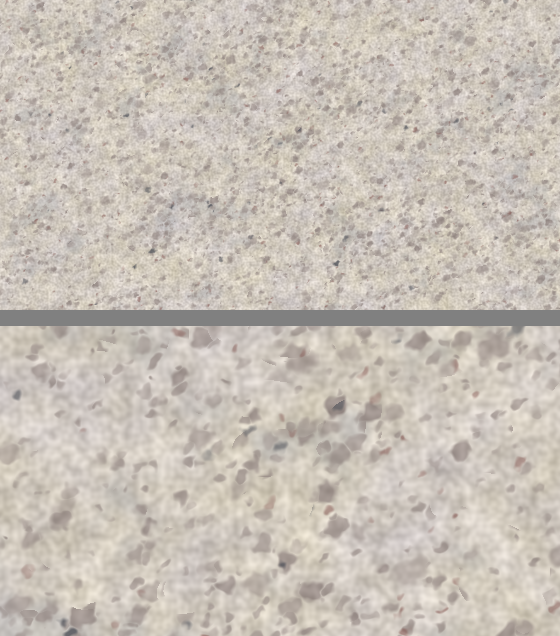
Top: the whole. Bottom: its middle third, enlarged.
Give the GLSL for this texture, as a Shadertoy shader.

```glsl
const vec3 STONE = vec3(0.825, 0.795, 0.755);
const vec3 WARM_TINT = vec3(0.015, 0.012, -0.030);
const vec3 GRAIN = vec3(0.575, 0.525, 0.510);
const vec3 DARK_GRAIN = vec3(0.30, 0.31, 0.34);
const vec3 RED_GRAIN = vec3(0.53, 0.36, 0.34);
const vec3 COOL_STAIN = vec3(0.66, 0.67, 0.68);
const float DRIFT_ANGLE = 0.6;      // direction of the grain, radians
const float STRETCH = 1.3;          // grain length over width
const float RAGGEDNESS = 0.007;     // edge warp in canvas heights
const float MOTTLE = 0.16;          // contrast of the pale ground
const float LARGE_CELLS = 27.0;     // cells per canvas height
const float MEDIUM_CELLS = 41.0;
const float SMALL_CELLS = 72.0;
const float DARK_CELLS = 44.0;
const float RED_CELLS = 62.0;

vec3 hash3(vec3 p) {
    p = fract(p * vec3(0.1031, 0.1030, 0.0973));
    p += dot(p, p.yxz + 33.33);
    return fract((p.xxy + p.yxx) * p.zyx);
}

float cornerSlope(vec2 cell, vec2 offset) {
    float angle = 6.2832 * hash3(vec3(cell + 200.0, 7.0)).x;
    return dot(vec2(cos(angle), sin(angle)), offset);
}

float gradientNoise(vec2 p) {
    vec2 i = floor(p), f = fract(p);
    vec2 u = f * f * f * (f * (f * 6.0 - 15.0) + 10.0);
    vec2 e = vec2(1.0, 0.0);
    float low = mix(cornerSlope(i, f), cornerSlope(i + e, f - e), u.x);
    float high = mix(cornerSlope(i + e.yx, f - e.yx), cornerSlope(i + 1.0, f - 1.0), u.x);
    return mix(low, high, u.y);
}

// Scattered soft blobs; share is the chance that a cell holds one.
float grains(vec2 p, float cells, float share, vec2 radii, float seed) {
    p *= cells;
    vec2 home = floor(p);
    float soft = 0.09 + 0.7 * cells / iResolution.y;
    float cover = 0.0;
    for (int y = -1; y <= 1; y++) {
        for (int x = -1; x <= 1; x++) {
            vec2 cell = home + vec2(x, y);
            vec3 place = hash3(vec3(cell + 100.0, seed));
            vec3 trait = hash3(vec3(cell + 300.0, seed + 19.0));
            float radius = mix(radii.x, radii.y, trait.x * trait.x);
            float d = length(p - cell - place.xy) - radius;
            float blob = (1.0 - smoothstep(-soft, soft, d)) * mix(0.45, 1.0, trait.y);
            cover = max(cover, blob * step(place.z, share));
        }
    }
    return cover;
}

void mainImage(out vec4 fragColor, in vec2 fragCoord) {
    vec2 p = fragCoord / iResolution.y;

    // Frame turned and stretched along the drift of the grains
    float c = cos(DRIFT_ANGLE), s = sin(DRIFT_ANGLE);
    vec2 q = mat2(c, -s, s, c) * p / vec2(STRETCH, 1.0);
    vec2 warp = vec2(gradientNoise(p * 62.0), gradientNoise(p * 62.0 + 51.0))
              + 0.5 * vec2(gradientNoise(p * 125.0 + 9.0), gradientNoise(p * 125.0 + 83.0));
    vec2 ragged = q + RAGGEDNESS * warp;

    // Pale ground: mottling at four sizes, warm and cool patches
    float mottle = 0.30 * gradientNoise(q * 9.0) + 0.50 * gradientNoise(q * 27.0 + 13.0)
                 + 0.60 * gradientNoise(p * 60.0 + 31.0) + 0.65 * gradientNoise(p * 128.0 + 5.0);
    float warmth = gradientNoise(q * 7.0 + 40.0) + 0.8 * gradientNoise(p * 24.0 + 70.0);
    vec3 color = STONE + MOTTLE * mottle + WARM_TINT * warmth;

    // Clusters thin out or crowd the grains
    float cluster = gradientNoise(q * vec2(4.5, 7.0) + 22.0) + 0.9 * gradientNoise(q * 14.0 + 64.0);
    float crowd = clamp(1.0 + 1.3 * cluster, 0.25, 2.2);
    float stain = smoothstep(0.15, 0.75, cluster + 0.5 * gradientNoise(p * 34.0));
    color = mix(color, COOL_STAIN, 0.35 * stain);

    // Mauve-grey grains, from large and faint to small
    float large = grains(ragged, LARGE_CELLS, 0.15 * crowd, vec2(0.20, 0.42), 1.0);
    float medium = grains(ragged, MEDIUM_CELLS, 0.27 * crowd, vec2(0.20, 0.46), 2.0);
    float small = grains(ragged, SMALL_CELLS, 0.25 * crowd, vec2(0.18, 0.44), 3.0);
    float cover = max(max(0.65 * large, 0.85 * medium), 0.70 * small);
    vec3 grainColor = GRAIN + 0.7 * MOTTLE * gradientNoise(p * 95.0 + 17.0);
    color = mix(color, grainColor, cover);

    // Sparse reddish and blue-black specks
    float red = grains(ragged, RED_CELLS, 0.045, vec2(0.15, 0.32), 4.0);
    float dark = grains(ragged, DARK_CELLS, 0.022 * crowd * crowd, vec2(0.12, 0.36), 5.0);
    color = mix(color, RED_GRAIN, 0.65 * red);
    color = mix(color, DARK_GRAIN, 0.80 * dark);

    fragColor = vec4(clamp(color, 0.0, 1.0), 1.0);
}
```
